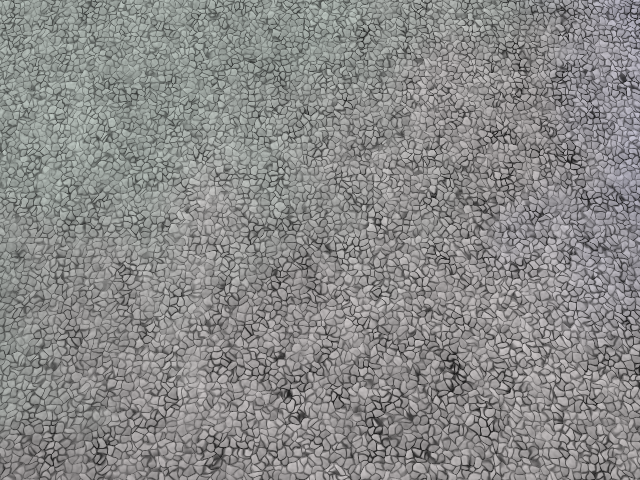
Reproduce this texture procedurally as a WebGL 1 fragment shader.

```glsl
precision highp float;
uniform vec2 u_resolution;

#define TUFT_DENSITY 72.0
#define TUFT_JITTER 0.85
#define TUFT_STRETCH 0.22
#define GAP_WIDTH 0.34
#define GAP_DEPTH 0.29
#define BASE_LIGHT 0.635
#define TUFT_VARIATION 0.13
#define FIBRE_GRAIN 0.07
#define PILE_WAVES 0.06
#define GREEN_TINT vec3(0.975, 1.025, 0.995)
#define WARM_TINT vec3(1.015, 0.992, 0.993)
#define LILAC_TINT vec3(0.995, 0.985, 1.06)

vec3 hash3(vec2 cell) {
  vec3 h = fract(cell.xyx * vec3(0.1031, 0.1030, 0.0973));
  h += dot(h, h.yxz + 33.33);
  return fract((h.xxy + h.yzz) * h.zyx);
}

vec2 gradient(vec2 cell) {
  float angle = 6.2832 * hash3(cell + 311.0).x;
  return vec2(cos(angle), sin(angle));
}

float gradientNoise(vec2 p) {
  vec2 i = floor(p);
  vec2 f = p - i;
  vec2 w = f * f * f * (f * (f * 6.0 - 15.0) + 10.0);
  vec2 e = vec2(1.0, 0.0);
  float low = mix(dot(gradient(i), f), dot(gradient(i + e), f - e), w.x);
  float high = mix(dot(gradient(i + e.yx), f - e.yx),
                   dot(gradient(i + 1.0), f - 1.0), w.x);
  return mix(low, high, w.y);
}

// Nearest tuft: x = distance to its border, y = its random shade, z = upward slope
vec3 tufts(vec2 p) {
  vec2 home = floor(p);
  float nearest = 9.0;
  float second = 9.0;
  float shade = 0.0;
  float slope = 0.0;
  for (int j = -1; j <= 1; j++) {
    for (int i = -1; i <= 1; i++) {
      vec2 cell = home + vec2(float(i), float(j));
      vec3 rnd = hash3(cell + 57.0);
      vec2 offset = p - cell - 0.5 - TUFT_JITTER * (rnd.xy - 0.5);
      float angle = 6.2832 * rnd.z;
      vec2 axis = vec2(cos(angle), sin(angle));
      vec2 local = vec2(dot(offset, axis), dot(offset, vec2(-axis.y, axis.x)));
      float d = length(local * vec2(1.0 - TUFT_STRETCH, 1.0 + TUFT_STRETCH));
      if (d < nearest) {
        second = nearest;
        nearest = d;
        shade = fract(rnd.z * 7.0 + rnd.x * 3.0);
        slope = offset.y - 0.5 * offset.x;
      } else {
        second = min(second, d);
      }
    }
  }
  return vec3(second - nearest, shade, slope);
}

void main() {
  vec2 uv = gl_FragCoord.xy / u_resolution;
  vec2 p = gl_FragCoord.xy / u_resolution.y;

  // Floor receding towards the top
  vec2 pile = TUFT_DENSITY * vec2((p.x - 0.67) * (0.85 + 0.3 * p.y),
                                  p.y * (0.85 + 0.17 * p.y)) + 80.0;
  vec2 warp = vec2(gradientNoise(pile * 0.8), gradientNoise(pile * 0.8 + 41.0));
  vec3 tuft = tufts(pile + 0.55 * warp);

  // Gaps deepen in clumps and along slanted creases
  float clump = gradientNoise(pile * 0.28 + 13.0);
  vec2 slant = vec2(pile.x + pile.y, (pile.y - pile.x) * 0.45);
  float crease = 1.0 - smoothstep(0.0, 0.12, abs(gradientNoise(slant.yx * 0.15)));
  float contrast = mix(0.78, 1.1, smoothstep(-0.4, 0.6, uv.x - 0.6 * uv.y));
  float depth = contrast * (0.9 + 0.9 * clump + 0.3 * crease);
  float gap = 1.0 - smoothstep(0.0, GAP_WIDTH, tuft.x);

  // Light on tufts, fibres and broad waves of the pile
  float waves = gradientNoise(p * 4.0 + 5.0) + 0.7 * gradientNoise(p * 13.0);
  float light = BASE_LIGHT - GAP_DEPTH * depth * gap;
  light += contrast * TUFT_VARIATION * (tuft.y - 0.5 + 0.6 * tuft.z);
  light += FIBRE_GRAIN * gradientNoise(pile * 2.1 + 7.0);
  light += PILE_WAVES * waves;
  light += 0.04 * (smoothstep(0.0, 0.6, uv.x + 0.5 * uv.y) - 0.8);

  // Uneven cast of colour across the floor
  float patches = gradientNoise(p * 3.0 + 21.0) + 0.5 * gradientNoise(p * 8.0);
  float green = smoothstep(-0.25, 0.4, uv.y - 0.9 * uv.x - 0.17 + 0.35 * patches);
  float lilac = smoothstep(0.78, 1.0, uv.x + 0.15 * patches)
              * smoothstep(0.2, 0.55, uv.y);
  vec3 tint = mix(mix(WARM_TINT, GREEN_TINT, green), LILAC_TINT, lilac);

  gl_FragColor = vec4(clamp(light, 0.12, 0.85) * tint, 1.0);
}
```
